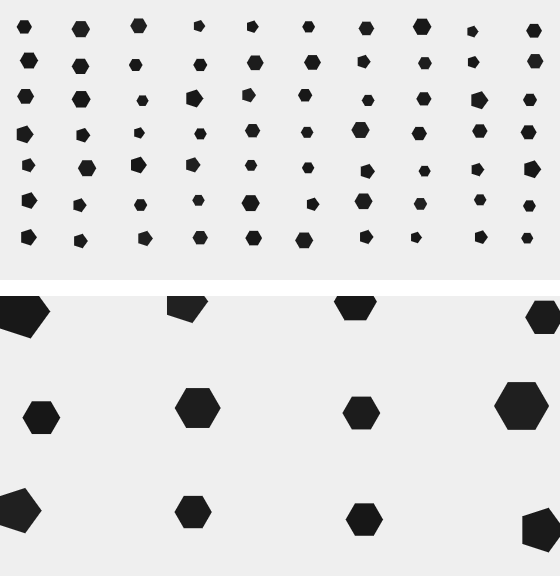
Top, the full canvas; bottom, a detail of the centre.
A WebGL 1 fragment shader for this pattern:

```glsl
precision highp float;
// Scattered dark pentagons and hexagons on a loose 10 by 7 grid over pale grey.

uniform vec2 u_resolution;

#define COLUMNS 10.0
#define ROWS 7.0
#define ROW_PITCH 0.125
#define BOTTOM_MARGIN 0.0875
#define JITTER vec2(0.018, 0.013)
#define RADIUS_MIN 0.021
#define RADIUS_MAX 0.034
#define PENTAGON_SHARE 0.4
#define PAPER vec3(0.938)
#define INK_DARK 0.09
#define INK_LIGHT 0.13
#define SEED 17.0

const float TAU = 6.2831853;

// Four independent random values per grid cell
vec4 hash4(vec2 cell) {
  vec4 q = fract((cell.xyxy + SEED) * vec4(0.1031, 0.1030, 0.0973, 0.1099));
  q += dot(q, q.wzxy + 33.33);
  return fract((q.xxyz + q.yzzw) * q.zywx);
}

// Signed distance to the sides of a regular polygon with a corner on +x
float polygonDistance(vec2 p, float sides, float radius) {
  float sector = TAU / sides;
  float angle = mod(atan(p.y, p.x), sector) - 0.5 * sector;
  return length(p) * cos(angle) - radius * cos(0.5 * sector);
}

void main() {
  // Canvas height is one unit
  float pixel = 1.0 / u_resolution.y;
  vec2 p = gl_FragCoord.xy * pixel;
  vec2 pitch = vec2(u_resolution.x * pixel / COLUMNS, ROW_PITCH);

  // Grid cell and position relative to its centre
  vec2 grid = (p - vec2(0.0, BOTTOM_MARGIN)) / pitch;
  vec2 cell = floor(grid);
  vec2 local = (fract(grid) - 0.5) * pitch;

  // Per-cell offset, size, number of sides and tone
  vec4 rnd = hash4(cell);
  vec4 style = hash4(cell + 61.0);
  vec2 offset = (rnd.xy * 2.0 - 1.0) * JITTER;
  float radius = mix(RADIUS_MIN, RADIUS_MAX, rnd.z);
  float sides = style.x < PENTAGON_SHARE ? 5.0 : 6.0;
  float ink = mix(INK_DARK, INK_LIGHT, style.y * style.y);

  // Smooth-edged fill, limited to the rows in use
  float d = polygonDistance(local - offset, sides, radius);
  float cover = clamp(0.5 - d / pixel, 0.0, 1.0);
  cover *= step(0.0, cell.y) * step(cell.y, ROWS - 0.5);

  gl_FragColor = vec4(mix(PAPER, vec3(ink), cover), 1.0);
}
```
